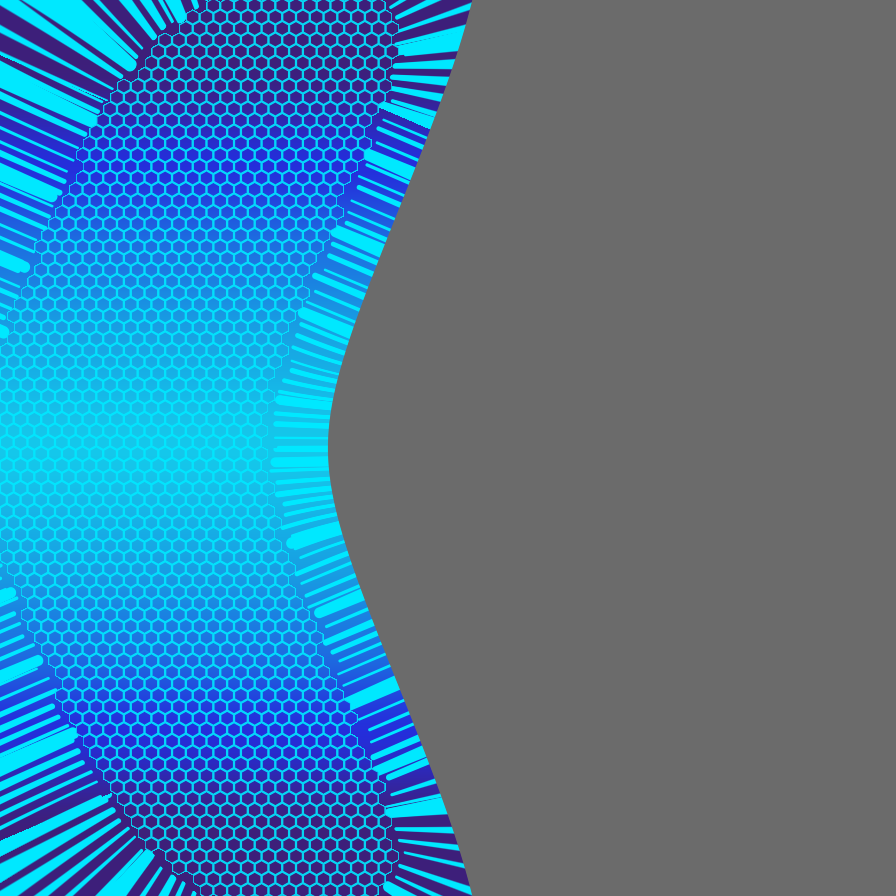
Give the GLSL for this background, as a WebGL 2 fragment shader.

```glsl
#version 300 es
precision highp float;
// A curved panel over flat grey: a vertical purple-blue-cyan gradient carries
// a bow-shaped band of honeycomb, with cyan rays fanning out from its rim.
// Both halves share mirrored formulas; hashes vary the rays of each quadrant.
uniform vec2 u_resolution;
out vec4 outColor;

const vec3 GREY = vec3(0.42);
const vec3 CYAN = vec3(0.0, 0.91, 1.0);
const vec3 AQUA = vec3(0.08, 0.78, 0.92);
const vec3 SKY = vec3(0.09, 0.64, 0.89);
const vec3 AZURE = vec3(0.11, 0.45, 0.88);
const vec3 ROYAL = vec3(0.14, 0.18, 0.86);
const vec3 PURPLE = vec3(0.24, 0.12, 0.48);

float hash(float n) {
    return fract(sin(n * 127.1 + 11.7) * 43758.5453);
}

// Coverage of a shape from its signed distance
float fill(float dist, float pixel) {
    return smoothstep(0.6 * pixel, -0.6 * pixel, dist);
}

// Gradient by distance from the middle height
vec3 backdrop(float d) {
    vec3 c = mix(AQUA, SKY, smoothstep(0.0, 0.14, d));
    c = mix(c, AZURE, smoothstep(0.11, 0.23, d));
    c = mix(c, ROYAL, smoothstep(0.21, 0.32, d));
    return mix(c, PURPLE, smoothstep(0.31, 0.43, d));
}

// Right edge of the panel
float panelEdge(float d) {
    return 0.316 + sqrt(0.0025 + 0.2025 * d * d) - 0.62 * pow(d, 5.0);
}

// Centre (x) and half width (y) of the honeycomb band
vec2 bandSpan(float d) {
    float centre = panelEdge(d) - 0.227 + 0.5 * pow(d, 4.0);
    float taper = sqrt(max(0.0, 1.0 - pow(d / 0.53, 7.5)));
    return vec2(centre, 0.158 * taper);
}

// Centre of the nearest cell in a staggered grid
vec2 hexCentre(vec2 p, vec2 pitch) {
    vec2 period = pitch * vec2(1.0, 2.0);
    vec2 a = round(p / period) * period;
    vec2 b = (floor(p / period) + 0.5) * period;
    vec2 da = (p - a) / pitch * vec2(1.0, 0.866);
    vec2 db = (p - b) / pitch * vec2(1.0, 0.866);
    return dot(da, da) < dot(db, db) ? a : b;
}

// Distance from the cell outline, positive inside
float hexInset(vec2 q, vec2 pitch) {
    q = abs(q) / pitch * vec2(1.0, 0.866);
    return (0.5 - max(q.x, dot(q, vec2(0.5, 0.866)))) * pitch.x;
}

// Coordinate along the rim: sheared on the flank, angular past the pivot
float rimCoord(vec2 p, vec2 pivot, float radius, float footX, float side) {
    vec2 along = normalize(vec2(0.43, 1.0));
    vec2 q = p - pivot;
    float a = dot(q, along);
    float b = side * (q.x * along.y - q.y * along.x);
    float slope = 0.43 * smoothstep(0.0, 0.13, p.y);
    float flank = p.y + slope * (p.x - footX) / (1.0 + slope * slope);
    return a < 0.0 ? flank : pivot.y + radius * atan(a, b);
}

// Round-ended rays; halfWidth holds the smallest and largest size
float rays(float s, float reach, float period, vec2 halfWidth, float seed, float pixel) {
    float id = round(s / period);
    float h = hash(id + seed);
    float stagger = 0.012 * hash(id + seed + 37.0);
    float offset = s - period * (id + 0.3 * (h - 0.5));
    float width = mix(halfWidth.x, halfWidth.y, h * h) * (1.0 + 3.0 * max(reach, 0.0));
    float dist = length(vec2(offset, min(reach - stagger - width, 0.0))) - width;
    return fill(dist, pixel);
}

void main() {
    vec2 uv = gl_FragCoord.xy / u_resolution;
    float pixel = 1.0 / u_resolution.y;
    float d = abs(uv.y - 0.5);
    vec2 p = vec2(uv.x, d);
    vec3 color = backdrop(d);

    // Rays on either side of the band
    vec2 span = bandSpan(d);
    bool onRight = uv.x > span.x;
    bool upper = uv.y > 0.5;
    float side = onRight ? 1.0 : -1.0;
    float reach = 0.92 * (abs(uv.x - span.x) - span.y);
    vec2 pivot = onRight ? vec2(0.323, 0.423) : vec2(0.28, 0.318);
    float radius = onRight ? 0.12 : 0.158;
    float s = rimCoord(p, pivot, radius, span.x + side * span.y, side);
    float seed = (onRight ? 100.0 : 300.0) + (upper ? 0.0 : 53.0);
    float thin = rays(s, reach, 0.0128, vec2(0.0012, 0.0034), seed, pixel);
    float phase = onRight ? (upper ? 0.151 : 0.105) : (upper ? 0.198 : 0.236);
    float period = onRight ? 0.087 : 0.078;
    float bold = rays(s - phase, reach + 0.006, period, vec2(0.005, 0.007), seed + 9.0, pixel);
    color = mix(color, CYAN, max(thin, bold));

    // Honeycomb, kept only where a whole cell lies in the band
    vec2 pitch = vec2(0.01537, 0.01283);
    vec2 origin = vec2(0.1536, 0.9297);
    vec2 cell = hexCentre(uv - origin, pitch) + origin;
    vec2 cellSpan = bandSpan(abs(cell.y - 0.5));
    float inBand = step(abs(cell.x - cellSpan.x), cellSpan.y);
    float line = fill(hexInset(uv - cell, pitch) - 0.0013, pixel);
    color = mix(color, mix(backdrop(d), CYAN, 0.9 * line), inBand);

    // Flat area beyond the panel, edge distance corrected for its slope
    color = mix(color, GREY, fill(0.93 * (panelEdge(d) - uv.x), pixel));
    outColor = vec4(color, 1.0);
}
```
